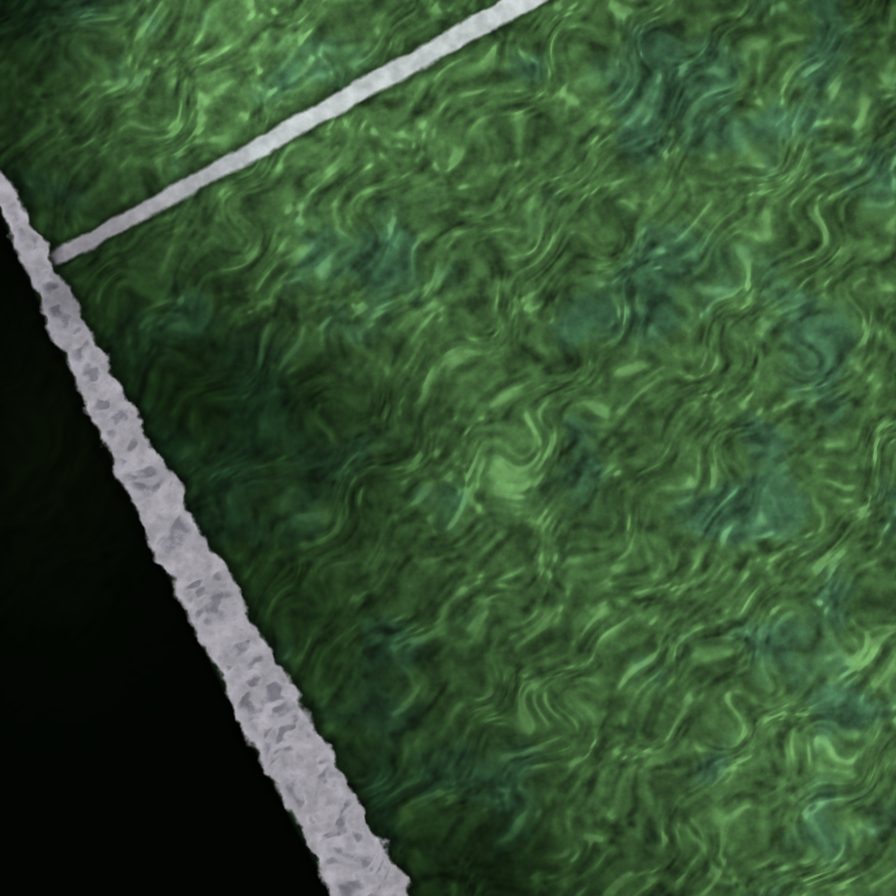
Reproduce this texture procedurally as a WebGL 1 fragment shader.

```glsl
precision highp float;
// Unevenly lit turf with a broad worn chalk line and a thin line branching from it.
uniform vec2 u_resolution;

#define GRASS_LIT vec3(0.262, 0.402, 0.228)
#define GRASS_DARK vec3(0.055, 0.115, 0.045)
#define SHADOW vec3(0.008, 0.020, 0.006)
#define CHALK vec3(0.63, 0.62, 0.65)
#define CHALK_BRIGHT vec3(0.75, 0.78, 0.78)
#define CHALK_WORN vec3(0.36, 0.36, 0.39)
#define BLADE_SCALE 62.0
#define BLADE_CONTRAST 0.95
#define EDGE_WOBBLE 0.009
#define EDGE_SOFT 0.0028

float hash(vec2 p) {
  vec3 q = fract(vec3(p.xyx) * 0.1031);
  q += dot(q, q.yzx + 33.33);
  return fract((q.x + q.y) * q.z);
}

float noise(vec2 p) {
  vec2 i = floor(p), f = fract(p);
  f = f * f * (3.0 - 2.0 * f);
  return mix(mix(hash(i), hash(i + vec2(1.0, 0.0)), f.x),
             mix(hash(i + vec2(0.0, 1.0)), hash(i + 1.0), f.x), f.y);
}

float fbm(vec2 p) {
  float sum = 0.0, amp = 0.5;
  for (int i = 0; i < 4; i++) {
    sum += amp * noise(p);
    p = mat2(1.6, 1.2, -1.2, 1.6) * p + 7.3;
    amp *= 0.5;
  }
  return sum / 0.9375;
}

float spot(vec2 p, vec2 center, vec2 size) {
  vec2 d = (p - center) / size;
  return exp(-dot(d, d));
}

// Short strokes leaning up and right, bent by a coarse warp.
float blades(vec2 p) {
  vec2 warp = vec2(noise(p * 22.0), noise(p * 22.0 + 40.0)) - 0.5;
  vec2 q = p + warp * 0.045;
  vec2 along = vec2(0.66, 0.75);
  vec2 r = vec2(dot(q, along) * 0.6, dot(q, vec2(-along.y, along.x)) * 1.35);
  float coarse = noise(r * BLADE_SCALE);
  float fine = noise(r * BLADE_SCALE * 2.1 + 17.0);
  return 0.55 * coarse + 0.45 * fine;
}

// Broad illumination of the field; gap is the distance right of the thick line.
float fieldLight(vec2 p, float gap) {
  float light = mix(0.24, 0.90, smoothstep(-0.01, 0.36, gap));
  light += 0.36 * spot(p, vec2(0.19, 0.93), vec2(0.17, 0.13));
  light += 0.20 * spot(p, vec2(0.27, 0.77), vec2(0.13, 0.07));
  light += 0.13 * spot(p, vec2(0.86, 0.80), vec2(0.12, 0.13));
  light += 0.12 * spot(p, vec2(0.93, 0.17), vec2(0.16, 0.22));
  light += 0.12 * spot(p, vec2(0.60, 0.88), vec2(0.18, 0.09));
  light -= 0.18 * spot(p, vec2(0.29, 0.58), vec2(0.13, 0.11));
  light -= 0.15 * spot(p, vec2(0.42, 0.47), vec2(0.11, 0.08));
  light -= 0.24 * spot(p, vec2(0.97, 0.98), vec2(0.17, 0.09));
  light -= 0.20 * spot(p, vec2(0.72, 0.02), vec2(0.20, 0.07));
  light *= 1.0 - 0.90 * spot(p, vec2(0.0, 1.02), vec2(0.09, 0.10));
  return light + 0.40 * (fbm(p * 9.0) - 0.5);
}

void main() {
  vec2 p = gl_FragCoord.xy / u_resolution;
  float soft = max(EDGE_SOFT, 1.0 / u_resolution.y);
  float stroke = blades(p);
  float grit = fbm(p * 95.0);
  float wobble = (fbm(p * 48.0) - 0.5) * EDGE_WOBBLE * 2.0;

  // Edges of the thick line as gently curved functions of height.
  float leftEdge = 0.371 - 0.54 * p.y + 0.07 * p.y * p.y;
  float rightEdge = 0.462 - 0.59 * p.y + 0.03 * p.y * p.y;
  float fromLeft = (p.x - leftEdge) * 0.88;
  float fromRight = (p.x - rightEdge) * 0.88;

  // Grass: large light patches, blade strokes and pale tips.
  float light = fieldLight(p, fromRight);
  float detail = (stroke - 0.5) * BLADE_CONTRAST + (grit - 0.5) * 0.55;
  vec3 color = mix(GRASS_DARK, GRASS_LIT, clamp(light, 0.0, 1.3));
  color *= clamp(1.0 + detail, 0.3, 1.6);
  float cool = smoothstep(0.5, 0.75, fbm(p * 14.0 + 30.0));
  color = mix(color, color * vec3(0.94, 1.0, 1.22), cool);
  color += vec3(0.09, 0.11, 0.08) * smoothstep(0.64, 0.86, stroke) * max(light, 0.0);

  // Unlit ground beyond the thick line.
  float dim = spot(p, vec2(0.06, 0.49), vec2(0.11, 0.19));
  vec3 night = SHADOW + vec3(0.022, 0.036, 0.014) * dim * (0.4 + stroke);
  color = mix(night, color, smoothstep(-soft, soft, fromLeft));

  // Thin line, widening and brightening to the upper right.
  float reach = clamp((p.x - 0.06) / 0.53, 0.0, 1.0);
  float thinDist = abs(p.y - 0.711 - 0.552 * (p.x - 0.0625)) * 0.875;
  float thinEdge = thinDist - mix(0.0085, 0.0125, reach) + wobble * 0.45;
  float beyond = smoothstep(-0.004, 0.004, fromRight);
  color *= 1.0 - 0.35 * beyond * (1.0 - smoothstep(0.0, 0.011, thinEdge));
  vec3 thinColor = mix(CHALK * 0.88, CHALK_BRIGHT, smoothstep(0.0, 0.55, reach));
  thinColor *= 0.86 + 0.28 * grit;
  color = mix(color, thinColor, beyond * (1.0 - smoothstep(-soft, soft, thinEdge)));

  // Thick line with ragged sides, pale rims and worn curls.
  float thickEdge = max(-fromLeft, fromRight) + wobble;
  color *= 1.0 - 0.5 * (1.0 - smoothstep(0.0, 0.016, thickEdge));
  float wear = smoothstep(0.49, 0.70, 0.55 * stroke + 0.45 * grit);
  wear *= smoothstep(0.002, 0.016, -thickEdge);
  float scuff = spot(p, vec2(0.065, 0.66), vec2(0.035, 0.035));
  vec3 chalk = mix(CHALK, CHALK_WORN, clamp(wear * 0.75 + scuff * 0.45, 0.0, 1.0));
  chalk *= 0.82 + 0.38 * grit;
  color = mix(color, chalk, 1.0 - smoothstep(-soft, soft, thickEdge));

  gl_FragColor = vec4(clamp(color, 0.0, 1.0), 1.0);
}
```
